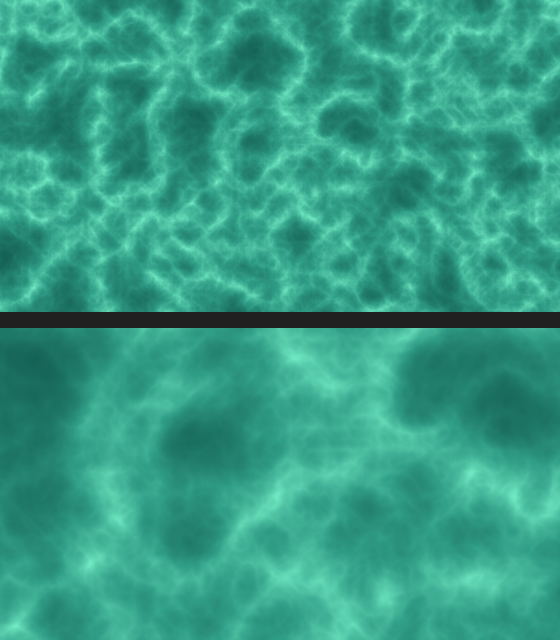
Top, the full canvas; bottom, a detail of the centre.
This texture is drawn by a WebGL 1 fragment shader. Its source:

```glsl
precision highp float;
uniform vec2 u_resolution;

#define CELLS 5.0        // coarsest noise cells per canvas height
#define LACUNARITY 2.03
#define GAIN 0.5
#define ABSORPTION 2.2   // how fast light fades away from the ridges
#define MID_TONE 0.49
#define DEEP vec3(0.04, 0.30, 0.27)
#define TEAL vec3(0.19, 0.62, 0.53)
#define GLOW vec3(0.47, 0.95, 0.79)

const int OCTAVES = 5;

float hash(vec2 p) {
  vec3 q = fract(vec3(p.xyx) * 0.1031);
  q += dot(q, q.yzx + 33.33);
  return fract((q.x + q.y) * q.z);
}

// Dot product of a random unit gradient with the offset from its lattice point
float slope(vec2 cell, vec2 offset) {
  float angle = 6.28319 * hash(cell);
  return dot(vec2(cos(angle), sin(angle)), offset);
}

float gradientNoise(vec2 p) {
  vec2 cell = floor(p);
  vec2 f = p - cell;
  vec2 blend = f * f * f * (f * (f * 6.0 - 15.0) + 10.0);
  vec2 e = vec2(1.0, 0.0);
  float low = mix(slope(cell, f), slope(cell + e.xy, f - e.xy), blend.x);
  float high = mix(slope(cell + e.yx, f - e.yx),
                   slope(cell + e.xx, f - e.xx), blend.x);
  return mix(low, high, blend.y);
}

// Folded noise: creases at zero become the bright web, bulges the dark pools
float billow(vec2 p) {
  float sum = 0.0;
  float amplitude = 1.0;
  for (int i = 0; i < OCTAVES; i++) {
    sum += amplitude * abs(gradientNoise(p));
    p = p * LACUNARITY + vec2(17.37, 9.71);
    amplitude *= GAIN;
  }
  return sum;
}

vec3 waterColor(float light) {
  vec3 shade = mix(DEEP, TEAL, min(light / MID_TONE, 1.0));
  float shine = clamp((light - MID_TONE) / (1.0 - MID_TONE), 0.0, 1.0);
  return mix(shade, GLOW, shine);
}

void main() {
  vec2 p = gl_FragCoord.xy / u_resolution.y * CELLS + vec2(23.4, 41.5);
  float light = exp(-ABSORPTION * billow(p));
  gl_FragColor = vec4(waterColor(light), 1.0);
}
```
